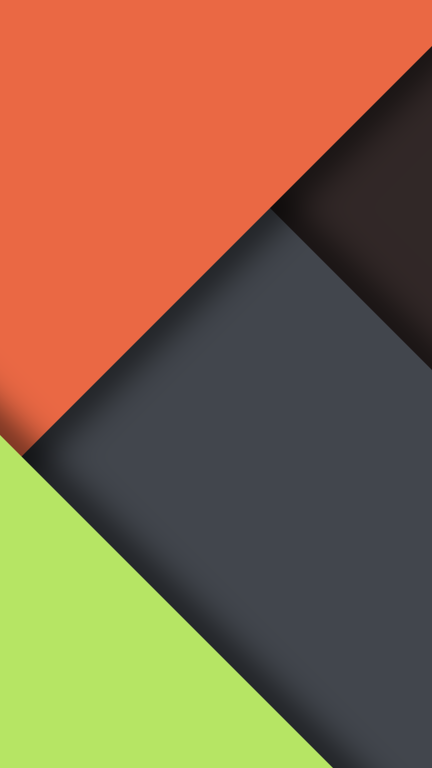
A Shadertoy shader for this background:

```glsl
const vec3 UMBER  = vec3(0.194, 0.155, 0.153);
const vec3 SLATE  = vec3(0.259, 0.275, 0.302);
const vec3 ORANGE = vec3(0.918, 0.408, 0.267);
const vec3 LIME   = vec3(0.714, 0.898, 0.392);

// Where each diagonal edge meets the left side, in canvas heights
const float SLATE_EDGE  = 1.0807;
const float ORANGE_EDGE = 0.3776;
const float LIME_EDGE   = 0.4336;

const float SHADOW_REACH    = 0.036;
const float SHADOW_STRENGTH = 0.44;

const vec2 RISING  = vec2(1.0, -1.0) * 0.70710678;
const vec2 FALLING = vec2(1.0,  1.0) * 0.70710678;

// Signed distance to a diagonal edge, negative on the sheet
float edgeDistance(vec2 p, vec2 normal, float leftHeight) {
    return dot(p - vec2(0.0, leftHeight), normal);
}

// Lays a sheet of paper over the layers below and shades them
vec3 laySheet(vec3 below, vec3 paper, float dist, float pixel) {
    float falloff = max(dist, 0.0) / SHADOW_REACH;
    vec3 shaded = below * (1.0 - SHADOW_STRENGTH * exp(-falloff * falloff));
    return mix(paper, shaded, smoothstep(-0.7 * pixel, 0.7 * pixel, dist));
}

void mainImage(out vec4 fragColor, in vec2 fragCoord) {
    vec2 p = fragCoord / iResolution.y;
    float pixel = 1.0 / iResolution.y;

    // Sheets stacked from bottom to top
    vec3 color = UMBER;
    color = laySheet(color, SLATE, edgeDistance(p, FALLING, SLATE_EDGE), pixel);
    color = laySheet(color, ORANGE, edgeDistance(p, RISING, ORANGE_EDGE), pixel);
    color = laySheet(color, LIME, edgeDistance(p, FALLING, LIME_EDGE), pixel);

    fragColor = vec4(color, 1.0);
}
```
